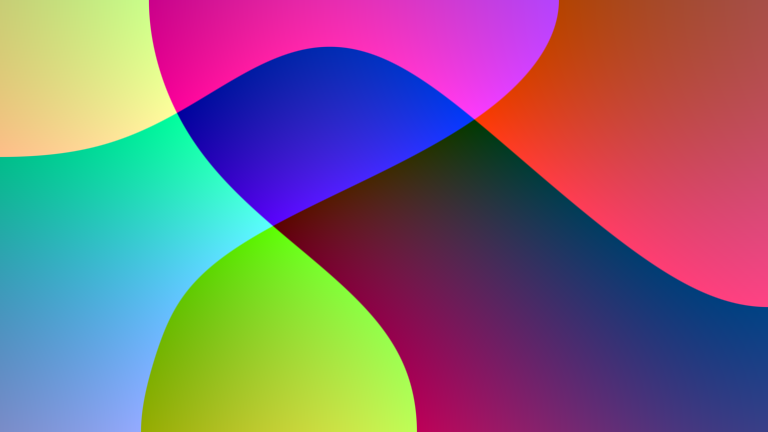
Give the GLSL for this background, as a Shadertoy shader.

```glsl
#define PI 3.14159265
#define RED_MEAN 0.3476
#define RED_WAVE vec4(-0.1697, 0.2005, 0.0069, -0.0110)
#define GREEN_MEAN 0.3574
#define GREEN_WAVE vec4(-0.1813, 0.0139, 0.0068, -0.0029)
#define BLUE_MEAN 0.4230
#define BLUE_WAVE vec4(0.2846, 0.0378, -0.0158, -0.0051)
#define FIFTH_HARMONIC vec3(-0.0109, 0.0, 0.0033)
#define GAIN vec3(0.98, 1.15, 1.50)
#define BEND_BEFORE vec3(0.9, 0.7, 1.4)
#define BEND_AFTER vec3(0.1, 2.5, 1.6)

// Cosine series, level at both ends of the unit interval
float waveLine(float t, float mean, vec4 amplitudes, float fifth) {
    vec4 harmonics = cos(PI * t * vec4(1.0, 2.0, 3.0, 4.0));
    return mean + dot(amplitudes, harmonics) + fifth * cos(5.0 * PI * t);
}

void mainImage(out vec4 fragColor, in vec2 fragCoord) {
    vec2 uv = fragCoord / iResolution.xy;
    float across = uv.x;
    float down = 1.0 - uv.y;

    // Signed offset from the wrap line of each channel
    vec3 offset = vec3(
        down - waveLine(across, RED_MEAN, RED_WAVE, FIFTH_HARMONIC.r),
        across - waveLine(down, GREEN_MEAN, GREEN_WAVE, FIFTH_HARMONIC.g),
        across - waveLine(down, BLUE_MEAN, BLUE_WAVE, FIFTH_HARMONIC.b));

    // Ramps that flatten away from their lines
    vec3 gain = GAIN;
    gain.r -= 0.18 * (1.0 - sin(PI * across));
    vec3 bend = mix(BEND_BEFORE, BEND_AFTER, step(0.0, offset));
    vec3 ramp = gain * offset / (1.0 + bend * abs(offset));

    // Each channel wraps from one to zero with a smooth edge
    vec3 softness = 0.7 * fwidth(offset);
    vec3 beforeLine = 1.0 - smoothstep(-softness, softness, offset);
    fragColor = vec4(clamp(ramp + beforeLine, 0.0, 1.0), 1.0);
}
```
